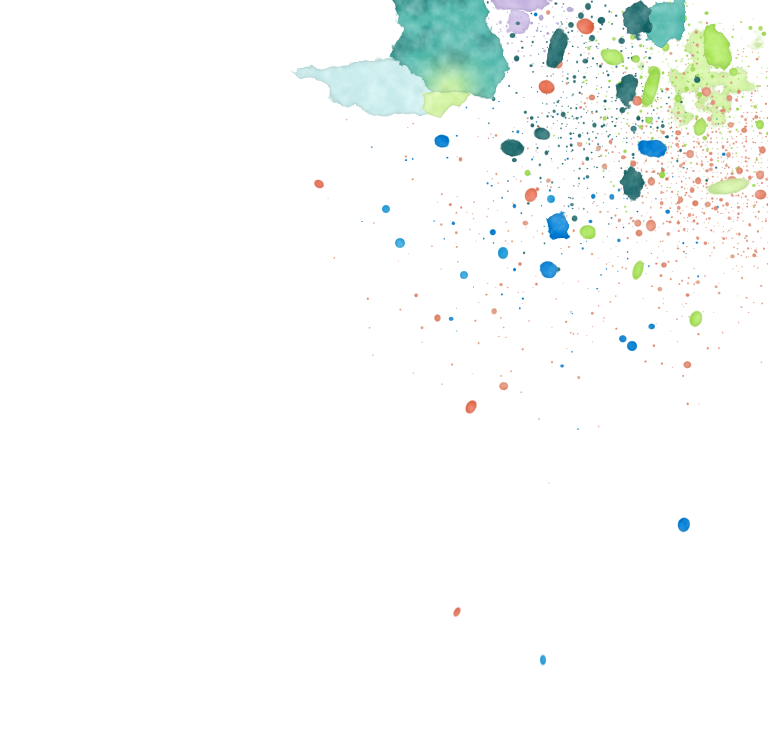
Reproduce this background procedurally as a WebGL 2 fragment shader.

```glsl
#version 300 es
precision highp float;
// Watercolour splatter on white paper: two torn washes, soft patches and large
// blots at the upper right, over droplets scattered on jittered grids whose
// density and ink follow clouds. Noise roughens edges and mottles pigment.
uniform vec2 u_resolution;
out vec4 fragColor;
const float SPAN = 768.0; // canvas width in drawing units, y runs down
const vec3 TEAL = vec3(0.38, 0.75, 0.71), PINE = vec3(0.18, 0.46, 0.47);
const vec3 BLUE = vec3(0.05, 0.53, 0.86), CYAN = vec3(0.35, 0.80, 0.94);
const vec3 LIME = vec3(0.70, 0.92, 0.40), LEMON = vec3(0.84, 0.96, 0.66);
const vec3 CORAL = vec3(0.94, 0.48, 0.37), PEACH = vec3(0.95, 0.74, 0.65);
const vec3 PALE = vec3(0.80, 0.93, 0.93), LILAC = vec3(0.80, 0.74, 0.90);
float hash(vec2 p) {
  vec3 q = fract(p.xyx * 0.1031);
  q += dot(q, q.yzx + 33.33);
  return fract((q.x + q.y) * q.z);
}
float noise(vec2 p) {
  vec2 i = floor(p), f = fract(p), e = vec2(1, 0);
  f = f * f * (3.0 - 2.0 * f);
  return mix(mix(hash(i), hash(i + e), f.x), mix(hash(i + e.yx), hash(i + e.xx), f.x), f.y);
}
float fbm(vec2 p) {
  float sum = 0.0, amp = 0.5;
  for (int i = 0; i < 4; i++) { sum += amp * noise(p); p = p * 2.03 + 17.0; amp *= 0.5; }
  return sum;
}
float cloud(vec2 p, vec4 spot) {
  vec2 q = (p - spot.xy) / spot.zw;
  return exp(-dot(q, q));
}
// Signed distance to a closed outline
float outline(vec2 p, vec2 v[10]) {
  float d = 1e6, s = 1.0;
  for (int i = 0, j = 9; i < 10; j = i, i++) {
    vec2 e = v[j] - v[i], w = p - v[i];
    vec2 b = w - e * clamp(dot(w, e) / dot(e, e), 0.0, 1.0);
    d = min(d, dot(b, b));
    bvec3 c = bvec3(p.y >= v[i].y, p.y < v[j].y, e.x * w.y > e.y * w.x);
    if (all(c) || all(not(c))) s = -s;
  }
  return s * sqrt(d);
}
// Mottled pigment with a darker dried rim
void stain(inout vec3 col, vec2 p, float d, float soft, vec3 ink) {
  float rim = exp(-abs(d + 1.0) * 0.7);
  vec3 wet = ink * (1.0 - 0.1 * rim) + (fbm(p * 0.11) - 0.47) * 0.5 * (1.1 - ink);
  col = mix(col, wet, smoothstep(soft, -soft, d) * 0.96);
}
// Tilted ragged ellipse; shape holds the centre and the radii
void blot(inout vec3 col, vec2 p, float px, vec4 shape, float tilt, vec3 ink) {
  vec2 q = p - shape.xy;
  float c = cos(tilt), s = sin(tilt), r = min(shape.z, shape.w);
  q = vec2(c * q.x + s * q.y, c * q.y - s * q.x);
  float d = (length(q / shape.zw) - 1.0) * r + (fbm(p * 0.1) - 0.47) * r * smoothstep(3.0, 12.0, r);
  stain(col, p, d, px, ink);
}
void blots(inout vec3 col, vec2 p, float px, float tilt, vec3 ink, vec4 shapes[6]) {
  for (int i = 0; i < 6; i++) blot(col, p, px, shapes[i], tilt, ink);
}
// Droplets on a jittered grid
void scatter(inout vec3 col, vec2 p, float px, float cell, float size, float amount) {
  for (int k = 0; k < 9; k++) {
    vec2 g = floor(p / cell) + vec2(k % 3 - 1, k / 3 - 1), h = g + floor(cell * 7.0);
    vec2 c = (g + 0.15 + 0.7 * vec2(hash(h), hash(h + 51.0))) * cell;
    float coral = cloud(c, vec4(720, 175, 75, 80)) + 0.1 * cloud(c, vec4(570, 240, 170, 170));
    float lime = coral + 0.5 * cloud(c, vec4(690, 80, 75, 75));
    float pine = lime + 0.5 * cloud(c, vec4(590, 105, 65, 85));
    float lilac = pine + 0.5 * cloud(c, vec4(525, 20, 45, 28));
    float total = lilac + 0.06 * cloud(c, vec4(560, 200, 120, 150));
    float pick = hash(h + 93.0) * total, grow = hash(h + 27.0);
    vec3 ink = pick < coral ? mix(PEACH, CORAL, grow * 0.6) : pick < lime ? LIME
             : pick < pine ? PINE : pick < lilac ? LILAC : BLUE;
    vec2 q = (p - c) * vec2(1.0, 0.8 + 0.4 * hash(h + 71.0));
    float d = length(q) - size * mix(0.35, 1.0, grow * grow);
    if (hash(h + 13.0) + 0.01 < total * amount) stain(col, p, d, px, ink);
  }
}
void main() {
  float px = SPAN / u_resolution.x, edge = 0.75 * px;
  vec2 p = vec2(gl_FragCoord.x, u_resolution.y - gl_FragCoord.y) * px;
  vec3 col = vec3(1);
  float grain = fbm(p * 0.05);
  // Soft patches, then droplets from fine to coarse
  stain(col, p, (0.42 - grain * cloud(p, vec4(705, 75, 95, 85))) * 60.0, 3.0, LEMON);
  stain(col, p, (0.4 - grain * cloud(p, vec4(515, 15, 45, 35))) * 60.0, 2.0, LILAC);
  for (float cell = 5.0; cell < 30.0; cell *= 1.75) scatter(col, p, edge, cell, cell * 0.22, 0.8);
  // Washes
  vec2 torn = p + 14.0 * (vec2(fbm(p * 0.09), fbm(p * 0.09 + 40.0)) - 0.47);
  float pale = outline(torn, vec2[10](vec2(289, 71), vec2(330, 66), vec2(375, 60), vec2(392, 56),
    vec2(415, 70), vec2(434, 84), vec2(432, 114), vec2(385, 117), vec2(335, 102), vec2(326, 84)));
  float teal = outline(torn, vec2[10](vec2(386, -20), vec2(482, -20), vec2(486, 22), vec2(500, 38),
    vec2(506, 72), vec2(490, 102), vec2(470, 92), vec2(432, 92), vec2(390, 54), vec2(402, 30)));
  stain(col, p, pale, edge, PALE);
  blot(col, p, edge, vec4(446, 97, 27, 15), -0.4, LEMON);
  vec3 wash = mix(TEAL, PINE, 0.5 * smoothstep(0.4, 0.8, grain));
  stain(col, p, teal, edge, mix(wash, LEMON, 0.9 * cloud(p, vec4(450, 88, 26, 24))));
  // Large blots, grouped by ink
  blot(col, p, edge, vec4(520, 0, 29, 10), 0.0, LILAC);
  blot(col, p, edge, vec4(666, 22, 20, 26), 0.3, TEAL);
  blot(col, p, edge, vec4(718, 50, 13, 24), -0.4, LIME);
  blot(col, p, edge, vec4(730, 186, 22, 7), -0.2, LEMON);
  blots(col, p, edge, 0.2, PINE, vec4[6](vec4(637, 20, 13, 18), vec4(557, 47, 9, 23),
    vec4(627, 90, 11, 17), vec4(633, 185, 11, 18), vec4(513, 148, 12, 8), vec4(542, 134, 8, 6)));
  blots(col, p, edge, 0.3, LIME, vec4[6](vec4(638, 270, 5, 10), vec4(696, 319, 6, 8),
    vec4(700, 127, 6, 9), vec4(651, 88, 7, 20), vec4(612, 57, 11, 8), vec4(588, 232, 8, 7)));
  blots(col, p, edge, 0.1, BLUE, vec4[6](vec4(652, 149, 14, 9), vec4(560, 226, 11, 13),
    vec4(549, 269, 8, 8), vec4(442, 141, 8, 7), vec4(684, 525, 6, 7), vec4(632, 346, 5, 5)));
  blots(col, p, edge, 0.0, mix(BLUE, CYAN, 0.5), vec4[6](vec4(400, 243, 5, 5), vec4(503, 253, 5, 6),
    vec4(543, 660, 3, 5), vec4(386, 209, 4, 4), vec4(464, 275, 4, 4), vec4(551, 199, 4, 4)));
  blots(col, p, edge, 0.5, CORAL, vec4[6](vec4(585, 26, 9, 7), vec4(547, 87, 8, 7),
    vec4(531, 195, 6, 7), vec4(471, 407, 5, 7), vec4(457, 612, 3, 5), vec4(319, 184, 5, 4)));
  fragColor = vec4(clamp(col, 0.0, 1.0), 1);
}
```
